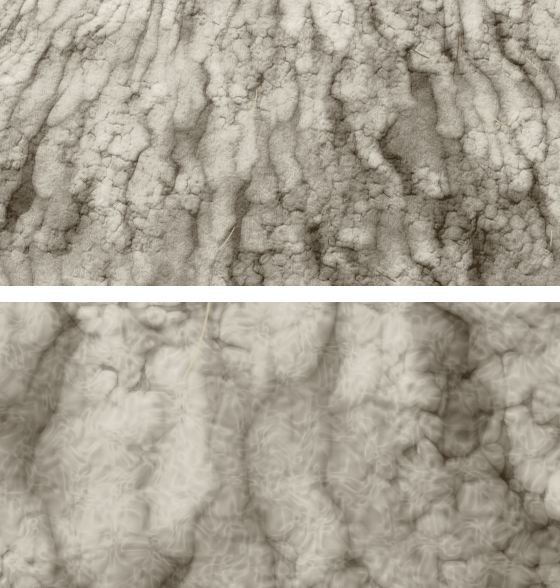
Top: the whole. Bottom: its middle third, enlarged.
A Shadertoy shader for this texture:

```glsl
float hash(vec2 p) {
    vec3 q = fract(p.xyx * vec3(.1031, .1030, .0973));
    q += dot(q, q.yzx + 33.33);
    return fract((q.x + q.y) * q.z);
}

float noise(vec2 p) {
    vec2 i = floor(p), f = fract(p);
    f = f * f * (3. - 2. * f);
    return mix(mix(hash(i), hash(i + vec2(1, 0)), f.x),
               mix(hash(i + vec2(0, 1)), hash(i + vec2(1, 1)), f.x), f.y);
}

float fbm(vec2 p) {
    float sum = 0., gain = .5;
    for (int i = 0; i < 4; i++) {
        sum += gain * noise(p);
        p = mat2(1.6, 1.2, -1.2, 1.6) * p + 7.3;
        gain *= .5;
    }
    return sum / .94;
}

// Straightens the fan of hanging locks into vertical columns
vec2 unfan(vec2 p) {
    float bend = max(p.y - .4, 0.);
    float x = (p.x - .95) / (1.25 - .4 * p.y);
    x -= .6 * bend * bend * smoothstep(.9, 0., p.x);
    return vec2(x, p.y);
}

// Tapered tubes that rise towards their rounded lower tips
float locks(vec2 p) {
    vec2 q = unfan(p);
    q.x += .09 * (noise(p * 6.) - .5) + .035 * (noise(p * 22.) - .5);
    q.y += .1 * (noise(p * 12. + 40.) - .5);
    q /= vec2(.085, .25);
    float height = 0.;
    for (int i = -1; i <= 1; i++)
    for (int j = -1; j <= 1; j++) {
        float column = floor(q.x) + float(i);
        float y = q.y + 5. * hash(vec2(column, 3.));
        vec2 id = vec2(column, floor(y) + float(j));
        float r = hash(id + 11.);
        float along = id.y + 1. - y + .25 * (hash(id + 23.) - .5);
        float across = q.x - column - .5 - .8 * (hash(id + 37.) - .5);
        across += .4 * (hash(id + 43.) - .5) * (along - .5);
        vec3 e = vec3(across / (.45 + .3 * r),
                      max(along - .8, 0.) / .28, max(.1 - along, 0.) / .5);
        float tube = pow(max(1. - dot(e, e), 0.), .7);
        height = max(height, tube * (.4 + .45 * along + .22 * r));
    }
    return height;
}

// Round curls, some with a dimple in the middle
float curls(vec2 p) {
    vec2 cell = floor(p);
    float height = 0.;
    for (int i = -1; i <= 1; i++)
    for (int j = -1; j <= 1; j++) {
        vec2 id = cell + vec2(i, j);
        float r = hash(id + 71.);
        vec2 center = id + .1 + .8 * vec2(hash(id), hash(id + 53.));
        float d = length(p - center) / (.4 + .35 * r);
        float bump = sqrt(max(1. - d * d, 0.)) * (.55 + .45 * r);
        bump -= .4 * smoothstep(.5, 0., d) * step(.55, hash(id + 91.));
        height = max(height, bump);
    }
    return height;
}

// Short fuzzy fibres
float fibres(vec2 p) {
    p += .02 * vec2(noise(p * 40.), noise(p * 40. + 60.));
    float strands = 1. - abs(2. * noise(p * 130.) - 1.);
    return .5 * strands * strands + .5 * noise(p.yx * 210. + 9.);
}

// Heights of lock, curl and fibre
vec3 fleece(vec2 p) {
    vec2 w = p + .016 * vec2(noise(p * 36.), noise(p * 36. + 20.));
    float curl = max(curls(w * 24.), .8 * curls(w * 40. + 5.));
    float curly = smoothstep(.3, .6, noise(p * 6. + 31.) + .1 * (p.x - .8));
    return vec3(locks(p), (curl - .6) * mix(.3, 1., curly), fibres(p));
}

void mainImage(out vec4 fragColor, in vec2 fragCoord) {
    vec2 p = fragCoord / iResolution.y;
    float pixel = 1. / iResolution.y;

    // Light from the upper left on the combined relief
    vec3 wool = fleece(p);
    vec3 ahead = fleece(p + vec2(-.003, .007));
    float relief = dot(wool - ahead, vec3(.6, .34, .08));
    float tone = .69 + .8 * (wool.x - .6) + .5 * wool.y + .2 * (wool.z - .45);
    tone += clamp(relief, -.22, .22);

    // Broad mottling along the locks, brighter at the top and left
    tone += .6 * (fbm(unfan(p) * vec2(10., 4.) + 3.) - .5);
    tone += .55 * (fbm(p * 3.5 + 13.) - .5) + .2 * (fbm(p * 40.) - .5);
    tone += .34 * (p.y - .5) - .08 * (p.x - .95);
    tone = tone < .9 ? tone : .9 + .5 * (tone - .9);
    tone = clamp(tone, -.25, 1.15);
    vec3 color = vec3(.35, .31, .25) + tone * vec3(.49, .51, .52);

    // Scattered bits of straw
    for (int i = 0; i < 9; i++) {
        vec2 id = vec2(i, 17);
        vec2 v = p - vec2(1.95 * hash(id), .9 * hash(id + 5.));
        float angle = 2.4 * (hash(id + 9.) - .5);
        v = mat2(cos(angle), sin(angle), -sin(angle), cos(angle)) * v;
        float reach = .03 + .05 * hash(id + 13.);
        float d = abs(v.x - 9. * (hash(id + 19.) - .5) * v.y * v.y);
        float straw = smoothstep(.001 + pixel, .0005, d)
                    * smoothstep(reach, reach - .01, abs(v.y));
        vec3 tint = mix(vec3(.42, .34, .24), vec3(.86, .80, .68), step(.4, hash(id + 29.)));
        color = mix(color, tint, .65 * straw);
    }
    fragColor = vec4(color, 1.);
}
```
